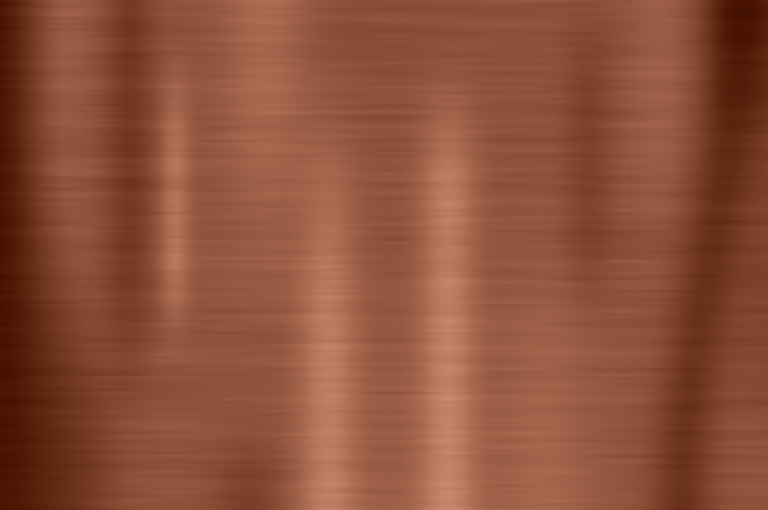
A Shadertoy shader for this texture:

```glsl
// Brushed copper sheet with soft vertical reflections and fine horizontal grain.

float hash(vec2 p) {
    vec3 q = fract(vec3(p.xyx) * 0.1031);
    q += dot(q, q.yzx + 33.33);
    return fract((q.x + q.y) * q.z);
}

float valueNoise(vec2 p) {
    vec2 cell = floor(p);
    vec2 f = fract(p);
    f = f * f * (3.0 - 2.0 * f);
    float low = mix(hash(cell), hash(cell + vec2(1, 0)), f.x);
    float high = mix(hash(cell + vec2(0, 1)), hash(cell + vec2(1, 1)), f.x);
    return mix(low, high, f.y);
}

// Soft vertical streak of reflected light or shade
float band(float x, float center, float width) {
    float d = (x - center) / width;
    return exp(-d * d);
}

float rise(float from, float to, float y) {
    return smoothstep(from, to, y);
}

float fall(float from, float to, float y) {
    return 1.0 - smoothstep(from, to, y);
}

// Broad light across the sheet: 0 is deep brown, 1 is pale copper
float reflections(vec2 uv) {
    float x = uv.x;
    float y = uv.y;
    float tone = 0.55;

    // Left half
    tone -= 0.62 * fall(-0.01, mix(0.18, 0.085, rise(0.0, 0.75, y)), x);
    tone += 0.07 * band(x, 0.09, 0.03) * rise(0.4, 1.0, y);
    tone -= 0.25 * band(x, 0.168, 0.032) * rise(0.1, 0.55, y);
    tone -= 0.10 * band(x, 0.12, 0.05) * fall(0.2, 0.6, y);
    tone += 0.29 * band(x, 0.228, 0.019) * rise(0.27, 0.5, y) * fall(0.68, 0.96, y);
    tone += 0.23 * band(x, 0.345, 0.055) * rise(0.25, 0.95, y);
    tone -= 0.20 * band(x, 0.325, 0.045) * fall(0.0, 0.22, y);

    // Center highlights
    tone += 0.36 * band(x, 0.427, 0.038) * fall(0.35, 0.92, y);
    tone += 0.38 * band(x, 0.583, 0.036) * fall(0.6, 0.93, y);
    tone += 0.08 * band(x, 0.55, 0.16) * fall(0.0, 0.5, y);
    tone -= 0.06 * band(x, 0.50, 0.10) * rise(0.7, 1.0, y);

    // Right half
    tone += 0.14 * band(x, 0.71, 0.06) * fall(0.1, 0.75, y);
    tone -= 0.17 * band(x, 0.766, 0.032) * rise(0.3, 0.6, y) * fall(0.8, 1.05, y);
    tone += 0.12 * band(x, 0.86, 0.04) * rise(0.35, 0.9, y);
    float foldCenter = mix(0.888, 0.945, rise(0.0, 0.85, y));
    tone -= 0.33 * band(x, foldCenter, 0.040);
    tone -= 0.14 * rise(0.91, 1.0, x) * rise(0.0, 0.4, y);
    tone -= 0.33 * rise(0.90, 0.99, x) * rise(0.6, 1.0, y);
    return tone;
}

// Long horizontal scratches at three scales
float brushing(vec2 p) {
    float broad = valueNoise(p * vec2(2.5, 48.0)) - 0.5;
    float medium = valueNoise(p * vec2(4.0, 105.0) + 17.0) - 0.5;
    float fine = valueNoise(p * vec2(9.0, 170.0) + 43.0) - 0.5;
    return 0.05 * broad + 0.08 * medium + 0.07 * fine;
}

vec3 copper(float tone) {
    vec3 shade = vec3(0.31, 0.10, 0.02);
    vec3 shine = vec3(0.77, 0.51, 0.41);
    return clamp(mix(shade, shine, tone), 0.0, 1.0);
}

void mainImage(out vec4 fragColor, in vec2 fragCoord) {
    vec2 uv = fragCoord / iResolution.xy;
    vec2 p = fragCoord / iResolution.y;

    float tone = reflections(uv);
    float grainStrength = 0.55 + 0.65 * clamp(tone, 0.0, 1.0);
    tone += brushing(p) * grainStrength;

    fragColor = vec4(copper(tone), 1.0);
}
```
